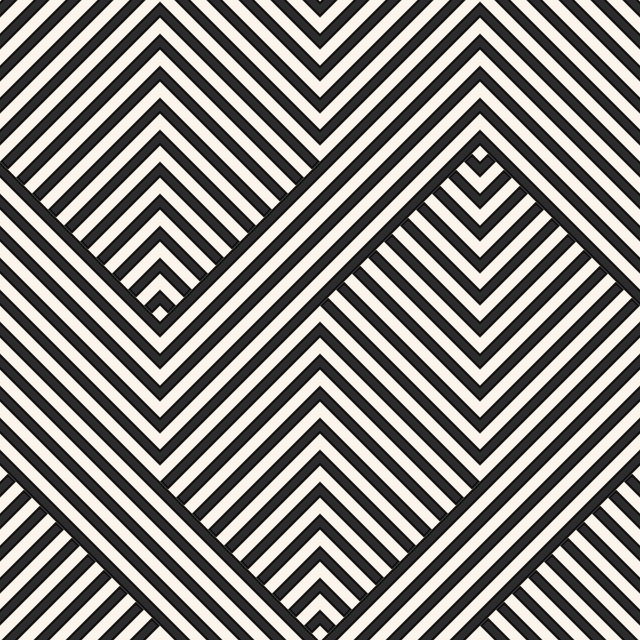
This pattern is drawn by a WebGL 1 fragment shader. Its source:

```glsl
precision highp float;
// Interlocking diagonal stripe blocks that fold into chevrons, charcoal on cream.

uniform vec2 u_resolution;

#define STRIPES 20.0          // stripe periods per tile side
#define FOLD 5.0              // width of one fold column, in stripe periods
#define SHIFT_DOWN 0.05       // vertical offset of the whole design
#define WHITE_HALF 0.25       // half thickness of a light stripe
#define RIM_WIDTH 0.09        // darker edge along the dark stripes
#define CREAM vec3(0.99, 0.96, 0.93)
#define CHARCOAL vec3(0.17, 0.17, 0.17)
#define RIM vec3(0.05, 0.05, 0.05)

// Signed distance to the light stripes, negative inside them.
float stripeDistance(float w) {
    return abs(fract(w - 0.25) - 0.5) - WHITE_HALF;
}

// Vertical distance to a band that repeats once per tile, negative inside.
float bandDistance(float y, float center, float halfHeight) {
    float offset = mod(y - center + 0.5 * STRIPES, STRIPES) - 0.5 * STRIPES;
    return abs(offset) - halfHeight;
}

// Negative where the stripes rise to the right, positive where they fall.
float risingRegion(vec2 p) {
    float x = mod(p.x, STRIPES);
    float column = floor(x / FOLD);
    float t = x - column * FOLD;
    if (column < 0.5) return -bandDistance(p.y, 9.75 + t, 4.75);
    if (column < 1.5) return bandDistance(p.y, 12.5, 2.5 + t);
    if (column < 2.5) return bandDistance(p.y, 4.75 - t, 4.75);
    return bandDistance(p.y, 12.0, 7.5 - t);
}

void main() {
    // Stripe units, with y measured downwards from the top edge.
    float pixel = STRIPES / u_resolution.y;
    vec2 p = gl_FragCoord.xy * pixel;
    p.y = STRIPES - p.y - SHIFT_DOWN;

    // Each stripe family is clipped to its own region.
    float region = risingRegion(p);
    float rising = max(stripeDistance(p.y + p.x), region);
    float falling = max(stripeDistance(p.y - p.x), -region);
    float d = min(rising, falling);

    // Dark stripes with a deeper rim, then the light stripes on top.
    float soft = 0.5 * pixel;
    vec3 dark = mix(RIM, CHARCOAL, smoothstep(RIM_WIDTH - soft, RIM_WIDTH + soft, d));
    vec3 color = mix(CREAM, dark, smoothstep(-pixel, pixel, d));
    gl_FragColor = vec4(color, 1.0);
}
```
